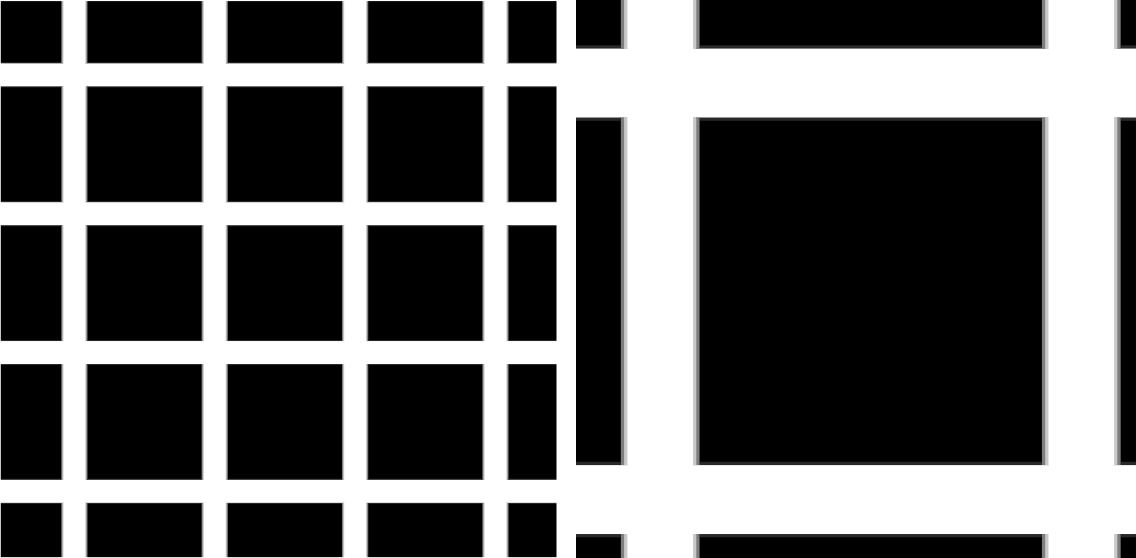
Left, the full canvas; right, a detail of the centre.
This pattern is drawn by a Shadertoy shader. Its source:

```glsl
// Black blocks divided by a white grid, with soft grey rims and a thin white margin.

// Lengths are fractions of the canvas width (x) and height (y).
const vec2 PITCH = vec2(128.33 / 512.0, 126.9 / 510.0);
const vec2 FIRST_LINE = vec2(68.0 / 512.0, 60.9 / 510.0);
const vec2 LINE_HALF = vec2(10.0 / 512.0, 10.5 / 510.0);
const vec2 RIM_WIDTH = vec2(1.0 / 512.0, 1.0 / 510.0);
const vec2 MARGIN_LOW = vec2(0.7 / 512.0, 0.8 / 510.0);
const vec2 MARGIN_HIGH = vec2(3.2 / 512.0, 1.0 / 510.0);

const float BLOCK_TONE = 0.0;
const float LINE_TONE = 1.0;
const float SIDE_RIM_LIGHT = 0.79;
const float SIDE_RIM_DARK = 0.49;
const float LEVEL_RIM = 0.16;

// Pixel coverage on each axis; positive depth lies inside.
vec2 coverage(vec2 depth, vec2 pixel) {
    return clamp(depth / pixel + 0.5, 0.0, 1.0);
}

// Distance on each axis to the nearest grid line centre.
vec2 lineDistance(vec2 uv) {
    vec2 cell = (uv - FIRST_LINE) / PITCH;
    return abs(fract(cell + 0.5) - 0.5) * PITCH;
}

void mainImage(out vec4 fragColor, in vec2 fragCoord) {
    vec2 uv = fragCoord / iResolution.xy;
    vec2 pixel = 1.0 / iResolution.xy;
    vec2 dist = lineDistance(uv);

    // Nested bands: line core, inner rim, outer rim
    vec2 core = coverage(LINE_HALF - dist, pixel);
    vec2 inner = coverage(LINE_HALF + RIM_WIDTH - dist, pixel);
    vec2 outer = coverage(LINE_HALF + 2.0 * RIM_WIDTH - dist, pixel);

    // Upright lines carry two rims, level lines a single dark one
    float upright = mix(BLOCK_TONE, SIDE_RIM_DARK, outer.x);
    upright = mix(upright, SIDE_RIM_LIGHT, inner.x);
    upright = mix(upright, LINE_TONE, core.x);
    float level = mix(BLOCK_TONE, LEVEL_RIM, inner.y);
    level = mix(level, LINE_TONE, core.y);
    float tone = max(upright, level);

    // White margin around the canvas
    vec2 inside = coverage(min(uv - MARGIN_LOW, 1.0 - MARGIN_HIGH - uv), pixel);
    tone = mix(LINE_TONE, tone, inside.x * inside.y);

    fragColor = vec4(vec3(tone), 1.0);
}
```
